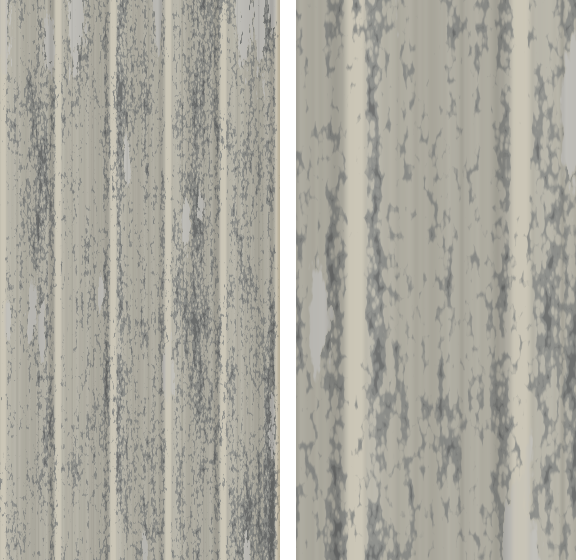
Left, the full canvas; right, a detail of the centre.
Give the GLSL for this texture, as a Shadertoy shader.

```glsl
// Weathered corrugated sheet: upright cream ridges with shaded flanks, and
// greige paint worn to blue-grey. Stretched cellular noise drives the wear,
// layered sines give the fine upright streaks, a loop scatters pale scrapes.

const float RIB_PERIOD = 0.1966;
const float RIB_START = 0.008;
const int SCRAPES = 18;

const vec3 PAINT = vec3(0.695, 0.685, 0.640);
const vec3 CREAM = vec3(0.785, 0.765, 0.705);
const vec3 SCRAPED = vec3(0.735, 0.730, 0.710);
const vec3 WORN = vec3(0.540, 0.545, 0.530);
const vec3 BARE = vec3(0.415, 0.422, 0.420);
const vec3 TAN = vec3(0.680, 0.630, 0.530);

float hash(vec2 c) {
    vec3 q = fract(c.xyx * 0.1031);
    q += dot(q, q.yzx + 33.33);
    return fract((q.x + q.y) * q.z);
}

vec2 hash2(vec2 c) {
    return vec2(hash(c), hash(c + 57.3));
}

// Distance to the nearest jittered cell point
float cells(vec2 p) {
    vec2 id = floor(p), f = fract(p);
    float nearest = 4.0;
    for (int j = -1; j <= 1; j++)
    for (int i = -1; i <= 1; i++) {
        vec2 o = vec2(i, j);
        vec2 d = o + hash2(id + o + 100.0) - f;
        nearest = min(nearest, dot(d, d));
    }
    return sqrt(nearest);
}

// Layered cellular noise, roughly zero mean and unit spread
float layers(vec2 p, vec2 scale, int count) {
    float sum = 0.0, power = 0.0, amp = 1.0;
    for (int i = 0; i < count; i++) {
        sum += amp * (cells(p * scale + 7.7 * float(i)) - 0.46);
        power += amp * amp;
        scale *= 2.1;
        amp *= 0.62;
    }
    return sum / (0.19 * sqrt(power));
}

// Upright streaks from layered sines
float streaks(float x) {
    float sum = 0.0, freq = 47.0, amp = 0.5;
    for (int i = 0; i < 5; i++) {
        sum += amp * sin(x * freq + 1.7 * float(i) + 1.5 * sin(x * freq * 0.37));
        freq *= 1.83;
        amp *= 0.85;
    }
    return sum;
}

// Soft-edged strip around a centre
float band(float x, float centre, float halfWidth, float soft) {
    return 1.0 - smoothstep(halfWidth - soft, halfWidth + soft, abs(x - centre));
}

// Ragged upright scrapes; every third hangs from the top edge
float scrapes(vec2 p, float top, float ragged) {
    float cover = 0.0;
    for (int i = 0; i < SCRAPES; i++) {
        vec2 seed = vec2(float(i) * 3.1 + 2.0, 11.0);
        vec2 centre = hash2(seed) * vec2(1.0, top);
        vec2 size = mix(vec2(0.006, 0.04), vec2(0.018, 0.13), hash2(seed + 20.0));
        if (i % 3 == 0) {
            centre.y = top;
            size *= vec2(1.5, 2.0);
        }
        float d = length((p - centre) / size) - 1.0 + 0.25 * ragged;
        cover = max(cover, 1.0 - smoothstep(-0.15, 0.15, d));
    }
    return cover;
}

void mainImage(out vec4 fragColor, in vec2 fragCoord) {
    vec2 p = fragCoord / iResolution.x;
    float top = iResolution.y / iResolution.x;

    // Noise from broad patches down to single flecks
    float patches = layers(p, vec2(7.0, 1.3), 3);
    float fibre = layers(p + 3.0, vec2(42.0, 6.0), 3);
    float grain = layers(p + 5.0, vec2(95.0, 40.0), 2);
    float streak = streaks(p.x + 0.0006 * sin(p.y * 5.0));

    // Rib profile: bright crest, dark flank on its left, thin mid grooves
    float rib = fract((p.x - RIB_START) / RIB_PERIOD + 0.5) - 0.5;
    float crest = band(rib, 0.015, 0.055, 0.025);
    float flank = band(rib, -0.105, 0.045, 0.035);
    float groove = band(rib, 0.27, 0.012, 0.012) + band(rib, -0.34, 0.012, 0.012);
    float pale = scrapes(p, top, fibre + 0.4 * grain);

    // Wear amount, heavier to the right and on the flanks
    float wear = 0.75 * grain + 0.55 * fibre + 0.55 * patches + 0.45 * streak;
    wear += 0.7 * (smoothstep(0.3, 0.9, p.x) - 0.45);
    wear += 0.5 * flank - 1.5 * crest - 2.2 * pale;

    // Paint, then worn grey, then bare dark flecks
    vec3 col = PAINT + 0.022 * streak;
    col = mix(col, CREAM, 0.9 * crest);
    col = mix(col, SCRAPED, pale * (1.0 - 0.7 * crest));
    col = mix(col, WORN + 0.012 * streak, smoothstep(-0.5, 1.0, wear));
    col = mix(col, BARE, 0.9 * smoothstep(1.2, 2.6, wear));

    // Rib shading and a tan stain along the right edge
    col *= 1.0 - 0.11 * flank - 0.05 * groove + 0.03 * cos(6.2832 * (rib - 0.12));
    col = mix(col, TAN, 0.6 * smoothstep(0.984, 0.998, p.x));
    fragColor = vec4(col, 1.0);
}
```
